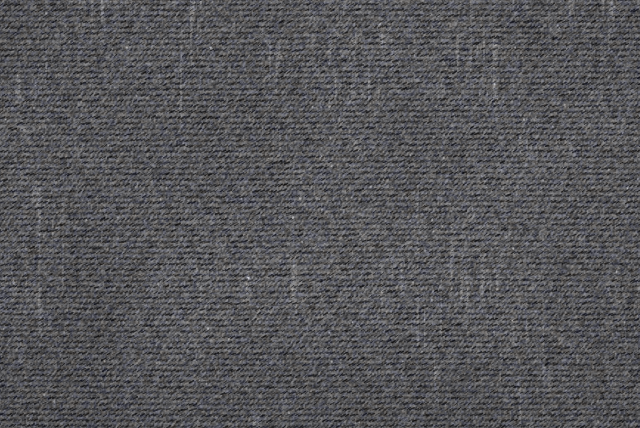
Give the GLSL for this texture, as a Shadertoy shader.

```glsl
// Charcoal knitted cloth: tight horizontal rows of small slanted stitches.
// Short uneven dark gaps follow each row; crisp fibre fuzz, faint vertical
// slubs, pale flecks and a soft uneven light are laid over them.

#define ROWS 76.0          // knit rows per canvas height
#define STITCHES 100.0     // stitches per canvas height, measured sideways
#define YARN_TONE 0.382    // mean brightness of the yarn
#define GAP_DEPTH 0.215    // darkening inside the gaps
#define GROOVE_DEPTH 0.030 // darkening along the whole row groove
#define FIBRE_GRAIN 0.36   // strength of the fibre noise
#define FUZZ_SCALE 290.0   // fuzz grains per canvas height
#define STRAND_SHEEN 0.030 // light along each slanted strand
#define SLUB_GAIN 0.10     // brightness of the vertical slubs
#define FLECK_GAIN 0.20    // brightness of the pale flecks

float hash(vec2 p) {
    vec3 q = fract(p.xyx * vec3(0.1031, 0.1030, 0.0973));
    q += dot(q, q.yzx + 33.33);
    return fract((q.x + q.y) * q.z);
}

float noise(vec2 p) {
    vec2 i = floor(p), f = fract(p);
    f = f * f * (3.0 - 2.0 * f);
    float low = mix(hash(i), hash(i + vec2(1, 0)), f.x);
    float high = mix(hash(i + vec2(0, 1)), hash(i + vec2(1, 1)), f.x);
    return mix(low, high, f.y);
}

float segmentDistance(vec2 p, vec2 halfAxis) {
    float t = clamp(dot(p, halfAxis) / dot(halfAxis, halfAxis), -1.0, 1.0);
    return length(p - halfAxis * t);
}

// Coverage of the dark slanted gaps; p is measured in row heights.
float stitchGaps(vec2 p, float blur) {
    float width = ROWS / STITCHES;
    float row = floor(p.y);
    float shift = 0.6 * hash(vec2(row, 7.0));
    float column = floor(p.x / width - shift);
    float gap = 0.0;
    for (int k = -1; k <= 1; k++) {
        vec2 id = vec2(column + float(k), row);
        float size = hash(id + 11.0);
        vec2 centre = vec2((id.x + 0.5 + shift) * width, row + 0.5);
        centre += (vec2(hash(id + 31.0), hash(id + 57.0)) - 0.5) * vec2(0.28, 0.20);
        vec2 halfAxis = vec2(0.22 + 0.14 * size, 0.10 + 0.10 * hash(id + 83.0));
        float radius = 0.07 + 0.09 * size;
        float d = segmentDistance(p - centre, halfAxis) - radius;
        float depth = 0.35 + 0.65 * hash(id + 101.0);
        gap = max(gap, depth * (1.0 - smoothstep(-blur, blur, d)));
    }
    return gap;
}

// Scattered round flecks, one candidate per grid cell.
float flecks(vec2 p, float blur) {
    vec2 id = floor(p), f = fract(p);
    vec2 centre = 0.25 + 0.5 * vec2(hash(id + 3.0), hash(id + 19.0));
    float radius = 0.05 + 0.07 * hash(id + 41.0);
    float d = length((f - centre) * vec2(1.0, 0.75)) - radius;
    return step(0.94, hash(id + 67.0)) * (1.0 - smoothstep(-blur, blur, d));
}

void mainImage(out vec4 fragColor, in vec2 fragCoord) {
    vec2 uv = fragCoord / iResolution.xy;
    vec2 p = fragCoord / iResolution.y;

    // Rows wander slightly across the cloth
    vec2 cloth = p * ROWS;
    cloth.y += 0.4 * noise(p * vec2(2.0, 2.0)) + 0.16 * noise(p * vec2(50.0, 30.0));
    cloth.x += 0.4 * noise(p * vec2(8.0, 30.0));
    float blur = max(0.09, 0.5 * ROWS / iResolution.y);

    // Row groove, stitches and fibres
    float gap = stitchGaps(cloth, blur);
    float groove = 0.5 - 0.5 * cos(6.2832 * cloth.y);
    float slant = cloth.x - 0.6 * cloth.y;
    float strand = cos(6.2832 * slant * STITCHES / ROWS);
    float fibre = noise(vec2(slant * 2.6, cloth.y * 2.2)) - 0.5;
    float fuzz = noise(p * FUZZ_SCALE + 17.0) - 0.5;

    float tone = YARN_TONE - GAP_DEPTH * gap;
    tone -= GROOVE_DEPTH * groove;
    tone += STRAND_SHEEN * strand * (1.0 - gap);
    tone += FIBRE_GRAIN * (0.45 * fibre + 0.55 * fuzz) * (1.0 - 0.4 * gap);

    // Vertical slubs, pale flecks and broad shading
    float slub = smoothstep(0.70, 0.95, noise(p * vec2(130.0, 9.0)));
    slub *= smoothstep(0.35, 0.8, noise(p * vec2(9.0, 6.0) + 5.0));
    tone += SLUB_GAIN * slub * (1.0 - 0.6 * gap);
    tone += FLECK_GAIN * flecks(p * 42.0, 0.07);
    tone *= 0.95 + 0.10 * noise(p * vec2(5.0, 3.0) + 9.0);
    tone *= 1.05 - 0.22 * dot(uv - vec2(0.55, 0.6), uv - vec2(0.55, 0.6));

    // Neutral grey with bluish and faintly brown threads
    float hue = noise(cloth * vec2(1.7, 2.1) + 71.0);
    vec3 tint = vec3(-0.003, -0.003, 0.006);
    tint += vec3(-0.008, -0.004, 0.026) * smoothstep(0.60, 0.85, hue);
    tint += vec3(0.012, 0.002, -0.012) * smoothstep(0.40, 0.15, hue);
    fragColor = vec4(clamp(vec3(tone) + tint, 0.06, 0.8), 1.0);
}
```
